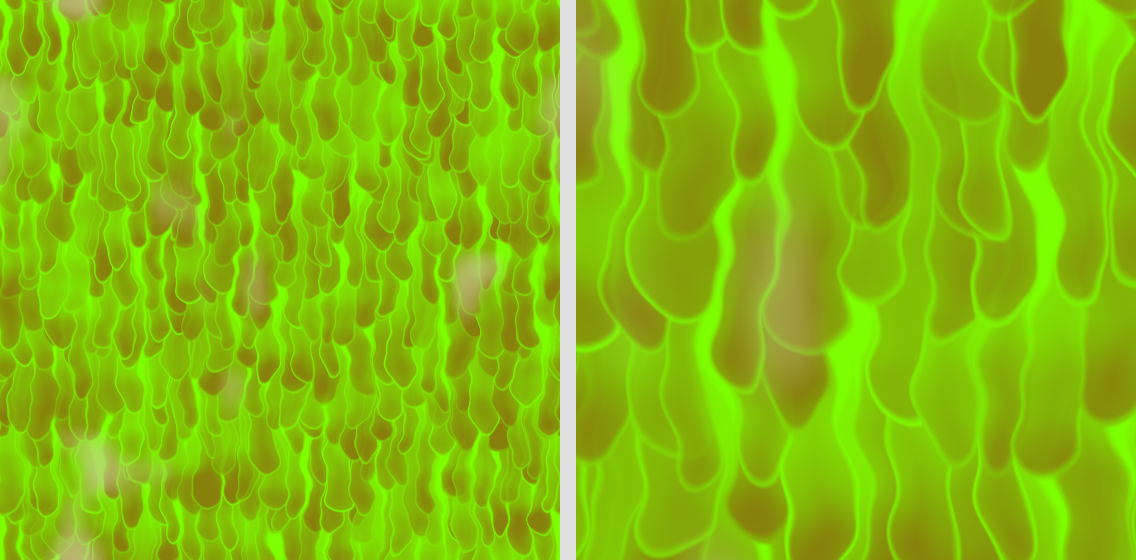
Left: the whole. Right: its middle third, enlarged.
Give the GLSL for this texture, as a WebGL 2 fragment shader.

```glsl
#version 300 es
precision highp float;
// Mossy curtain of overlapping drooping leaves with bright rims, brown tips and pale smudges.

uniform vec2 u_resolution;
out vec4 fragColor;

const float TAU = 6.28319;
const vec2 LEAF_GRID = vec2(28.0, 14.0);
const vec3 BRIGHT_GREEN = vec3(0.49, 1.0, 0.0);
const vec3 TIP_BROWN = vec3(0.53, 0.50, 0.045);
const vec3 PALE_SMUDGE = vec3(0.80, 0.79, 0.60);

vec4 hash4(vec2 p, float seed) {
    vec4 q = fract(vec4(p.xyx, p.y + seed) * vec4(0.1031, 0.1030, 0.0973, 0.1099) + seed * 0.137);
    q += dot(q, q.wzxy + 33.33);
    return fract((q.xxyz + q.yzzw) * q.zywx);
}

// Value noise that wraps after a whole number of cells.
float wrapNoise(vec2 uv, vec2 cells, float seed) {
    vec2 p = uv * cells;
    vec2 base = floor(p);
    vec2 f = p - base;
    f = f * f * (3.0 - 2.0 * f);
    float a = hash4(mod(base, cells), seed).x;
    float b = hash4(mod(base + vec2(1.0, 0.0), cells), seed).x;
    float c = hash4(mod(base + vec2(0.0, 1.0), cells), seed).x;
    float d = hash4(mod(base + vec2(1.0, 1.0), cells), seed).x;
    return mix(mix(a, b, f.x), mix(c, d, f.x), f.y);
}

// Layered sines with whole periods bend the leaves.
vec2 sway(vec2 uv) {
    float x = 0.0050 * sin(TAU * (5.0 * uv.y + 2.0 * uv.x))
            + 0.0035 * sin(TAU * (11.0 * uv.y - 7.0 * uv.x) + 1.3)
            + 0.0016 * sin(TAU * (23.0 * uv.y + 13.0 * uv.x) + 2.1);
    float y = 0.0060 * sin(TAU * (9.0 * uv.x + 3.0 * uv.y) + 0.7);
    return uv + vec2(x, y);
}

// Positive inside a drop: round tip at the origin, tapering upward.
float leafInside(vec2 p, float halfWidth, float len) {
    float tip = 1.5 * halfWidth;
    float rise = (p.y - tip) / (len - tip);
    float body = halfWidth * (1.0 - rise * rise) - abs(p.x);
    float cap = halfWidth - length(vec2(p.x, (p.y - tip) * halfWidth / tip));
    return p.y < tip ? cap : body;
}

// Paints one leaf over the darkness gathered so far.
float paintLeaf(float under, vec2 p, vec4 shape, vec4 tone) {
    float halfWidth = mix(0.014, 0.027, shape.z);
    float len = mix(0.17, 0.28, shape.w);
    p.x += (tone.x - 0.5) * 0.08 * p.y;
    float inside = leafInside(p, halfWidth, len);
    float along = clamp(p.y / len, 0.0, 1.0);

    float dark = mix(0.70, 1.30, tone.y) * (0.32 + 0.68 * exp(-2.6 * along));
    dark *= 0.75 + 0.25 * smoothstep(0.0, halfWidth, inside);
    float rim = 1.0 - smoothstep(0.0005, 0.0048, inside);
    dark *= 1.0 - mix(0.45, 0.95, tone.z) * rim;

    float opacity = mix(0.65, 1.0, tone.w) * (1.0 - 0.55 * smoothstep(0.4, 1.0, along));
    float cover = smoothstep(-0.0012, 0.0012, inside);
    return mix(under, dark, cover * opacity);
}

// Rows are painted upward so each tip hangs over the leaves below.
float leafDarkness(vec2 uv) {
    vec2 cell = floor(uv * LEAF_GRID);
    float dark = 0.0;
    for (int row = -4; row <= 0; row++) {
        for (int col = -2; col <= 2; col++) {
            vec2 id = cell + vec2(col, row);
            vec2 wrapped = mod(id, LEAF_GRID);
            vec4 shape = hash4(wrapped, 3.0);
            vec4 tone = hash4(wrapped, 8.0);
            vec2 anchor = (id + shape.xy) / LEAF_GRID;
            dark = paintLeaf(dark, uv - anchor, shape, tone);
        }
    }
    return dark;
}

void main() {
    vec2 uv = gl_FragCoord.xy / u_resolution;
    float dark = leafDarkness(sway(uv));

    // Soft brown shadows, stronger where leaves are already dark.
    float shadow = 0.6 * wrapNoise(uv, vec2(9.0, 15.0), 5.0)
                 + 0.4 * wrapNoise(uv, vec2(21.0, 29.0), 6.0);
    dark += (shadow - 0.42) * 0.7 * smoothstep(0.05, 0.45, dark);
    vec3 color = mix(BRIGHT_GREEN, TIP_BROWN, clamp(dark, 0.0, 1.0));

    // Sparse blurred smudges.
    float haze = 0.72 * wrapNoise(uv, vec2(7.0, 6.0), 11.0)
               + 0.28 * wrapNoise(uv, vec2(17.0, 13.0), 12.0);
    color = mix(color, PALE_SMUDGE, 0.72 * smoothstep(0.68, 0.94, haze));

    fragColor = vec4(color, 1.0);
}
```
